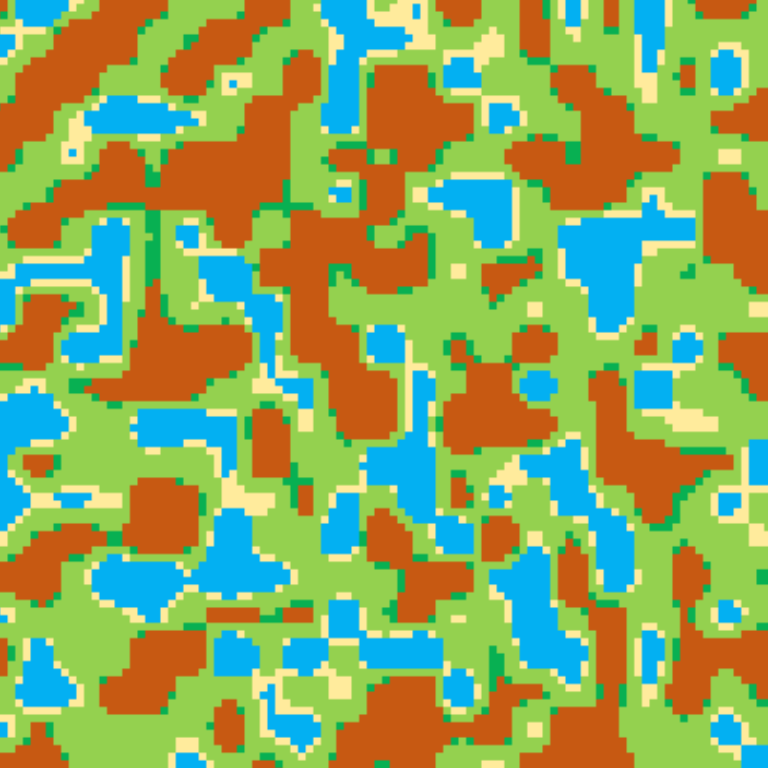
A WebGL 2 fragment shader for this texture:

```glsl
#version 300 es
precision highp float;

uniform vec2 u_resolution;
out vec4 fragColor;

const float CELLS = 100.5;         // terrain cells across the canvas
const float CELLS_PER_KNOT = 5.0;  // spacing of the height knots, in cells
const float EDGE_SOFTNESS = 1.4;   // width of cell borders at 512 px, in pixels
const float SEED = 37.0;

// Upper height limits of each terrain band
const float WATER_LEVEL = -0.175;
const float SAND_LEVEL = -0.126;
const float GRASS_LEVEL = 0.081;
const float FOREST_LEVEL = 0.104;

const vec3 WATER = vec3(0.01, 0.69, 0.95);
const vec3 SAND = vec3(1.0, 0.92, 0.61);
const vec3 GRASS = vec3(0.58, 0.82, 0.31);
const vec3 FOREST = vec3(0.03, 0.69, 0.32);
const vec3 EARTH = vec3(0.78, 0.35, 0.07);

float hash(vec2 p) {
    uvec2 q = uvec2(ivec2(p)) * uvec2(1597u, 3643u);
    uint n = (q.x ^ (q.y << 8)) + q.y * 7919u;
    n = (n ^ (n >> 15)) * 73244475u;
    n = (n ^ (n >> 15)) * 73244475u;
    n ^= n >> 16;
    return float(n & 65535u) / 65536.0;
}

float cornerRamp(vec2 corner, vec2 p) {
    float angle = 6.28319 * hash(corner);
    return dot(vec2(cos(angle), sin(angle)), p - corner);
}

float gradientNoise(vec2 p) {
    vec2 i = floor(p);
    vec2 f = p - i;
    vec2 w = f * f * f * (f * (f * 6.0 - 15.0) + 10.0);
    float low = mix(cornerRamp(i, p), cornerRamp(i + vec2(1, 0), p), w.x);
    float high = mix(cornerRamp(i + vec2(0, 1), p), cornerRamp(i + vec2(1, 1), p), w.x);
    return mix(low, high, w.y);
}

// Stride of two keeps neighbouring knots independent
float knotHeight(vec2 knot) {
    return gradientNoise(2.0 * (knot + SEED) + 0.5);
}

// Smooth height surface stretched between the knots
float terrainHeight(vec2 p) {
    vec2 i = floor(p);
    vec2 w = smoothstep(0.0, 1.0, p - i);
    float low = mix(knotHeight(i), knotHeight(i + vec2(1, 0)), w.x);
    float high = mix(knotHeight(i + vec2(0, 1)), knotHeight(i + vec2(1, 1)), w.x);
    return mix(low, high, w.y);
}

// One flat colour per cell, chosen by the height at its centre
vec3 cellColor(vec2 cell) {
    float height = terrainHeight((cell + 0.5) / CELLS_PER_KNOT);
    if (height < WATER_LEVEL) return WATER;
    if (height < SAND_LEVEL) return SAND;
    if (height < GRASS_LEVEL) return GRASS;
    if (height < FOREST_LEVEL) return FOREST;
    return EARTH;
}

void main() {
    float canvas = min(u_resolution.x, u_resolution.y);
    vec2 p = gl_FragCoord.xy / canvas * CELLS - 0.5;

    // Blend the four nearest cells only in a narrow strip at their borders
    vec2 cell = floor(p);
    float border = CELLS * max(EDGE_SOFTNESS / 512.0, 1.0 / canvas);
    vec2 w = clamp((p - cell - 0.5) / border + 0.5, 0.0, 1.0);
    vec3 low = mix(cellColor(cell), cellColor(cell + vec2(1, 0)), w.x);
    vec3 high = mix(cellColor(cell + vec2(0, 1)), cellColor(cell + vec2(1, 1)), w.x);
    fragColor = vec4(mix(low, high, w.y), 1.0);
}
```
